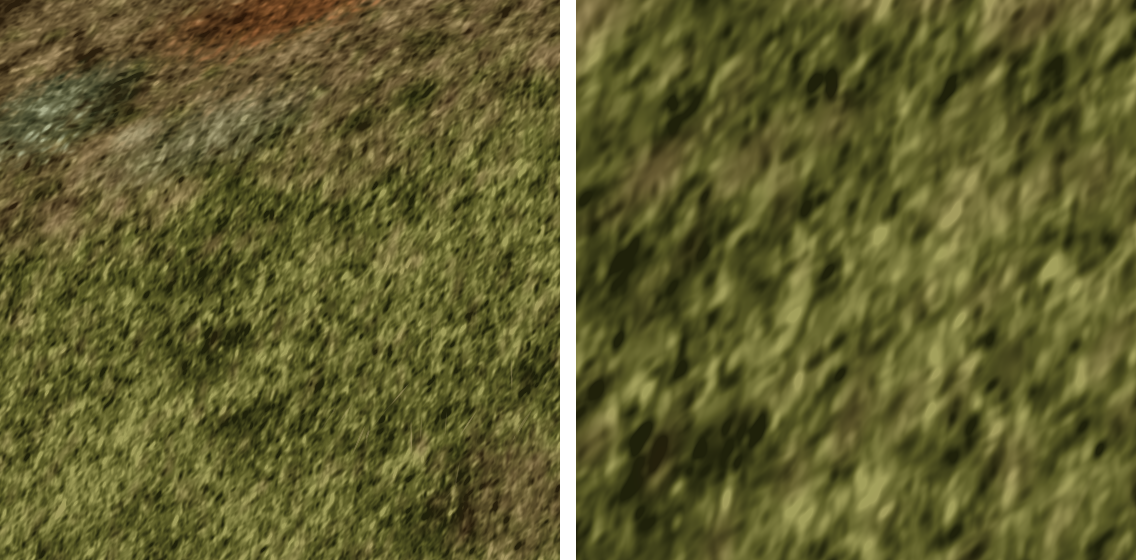
Left: the whole. Right: its middle third, enlarged.
Write a WebGL 1 fragment shader that draws this texture.

```glsl
precision highp float;
// A grassy hillside in low sun: leaning blades below, dry straw and a pale shrub above.
// Cellular layers scatter soft, oriented strokes; their sum is a light level that is
// looked up in green, straw and shrub colour ramps, with soft shadowed hollows.

uniform vec2 u_resolution;

#define SLOPE 0.38        // angle of the hillside bands, radians
#define BLADE_LEAN 1.08   // angle of the grass blades
#define STRAW_LEAN 0.55   // angle of the flattened dry grass
#define BLADE_FREQ 56.0
#define FINE_FREQ 108.0
#define TUFT_FREQ 29.0
#define CLUMP_FREQ 12.0
#define FIELD_FREQ 4.5
#define CONTRAST 1.0
#define BRIGHTNESS 0.51

vec3 hash3(vec2 cell) {
  vec3 q = fract(cell.xyx * vec3(0.1031, 0.1030, 0.0973));
  q += dot(q, q.yxz + 33.33);
  return fract((q.xxy + q.yzz) * q.zyx);
}

vec2 turn(vec2 p, float angle) {
  float c = cos(angle), s = sin(angle);
  return vec2(c * p.x + s * p.y, c * p.y - s * p.x);
}

// Cellular noise: two soft elongated strokes of random tone per cell, mean zero.
float strokes(vec2 p, float freq, float angle, float width, float seed) {
  p = p * freq + seed;
  vec2 home = floor(p);
  float sum = 0.0;
  for (int j = -1; j <= 1; j++) {
    for (int i = -1; i <= 1; i++) {
      vec2 cell = home + vec2(float(i), float(j));
      for (int k = 0; k < 2; k++) {
        vec3 h = hash3(cell + 57.3 * float(k) + seed);
        float jitter = (fract(h.z * 17.0) - 0.5) * 0.8;
        vec2 d = turn(p - cell - h.xy, angle + jitter) / vec2(0.98, width);
        float body = max(1.0 - dot(d, d), 0.0);
        sum += (2.0 * h.z - 1.0) * body * body;
      }
    }
  }
  return sum;
}

// Soft ellipse lying along the slope: 1 inside, 0 outside.
float softPatch(vec2 p, vec2 centre, vec2 radius) {
  return 1.0 - smoothstep(0.2, 1.0, length(turn(p - centre, SLOPE) / radius));
}

vec3 ramp(float t, vec3 dark, vec3 mid, vec3 light) {
  return t < 0.5 ? mix(dark, mid, 2.0 * t) : mix(mid, light, 2.0 * t - 1.0);
}

void main() {
  vec2 p = gl_FragCoord.xy / u_resolution;

  // Broad structure: fields and clumps stretched along the slope
  float field = strokes(p, FIELD_FREQ, SLOPE, 0.45, 3.0);
  float clump = strokes(p, CLUMP_FREQ, SLOPE + 0.1, 0.38, 11.0);
  float height = p.y - 0.3 * p.x;
  float straw = smoothstep(0.38, 0.76, height + 0.11 * field + 0.09 * clump);
  float lean = mix(BLADE_LEAN, STRAW_LEAN, smoothstep(0.45, 0.8, height));

  // Blades at three sizes, and a separate layer for hue
  float tuft = strokes(p, TUFT_FREQ, lean, 0.27, 23.0);
  float blade = strokes(p, BLADE_FREQ, lean, 0.33, 37.0);
  float fine = strokes(p, FINE_FREQ, lean, 0.42, 51.0);
  float hue = strokes(p, TUFT_FREQ, lean, 0.5, 71.0);

  // Ragged patches: shadowed hollows, shrub, rust and dry ground
  vec2 w = p + 0.022 * vec2(clump + tuft, field + blade);
  float shade = softPatch(w, vec2(0.37, 0.385), vec2(0.13, 0.075));
  shade += 0.7 * softPatch(w, vec2(0.43, 0.26), vec2(0.12, 0.04));
  shade += softPatch(w, vec2(0.98, 0.35), vec2(0.12, 0.07));
  shade += softPatch(w, vec2(0.79, 0.07), vec2(0.12, 0.07));
  shade += 0.8 * softPatch(w, vec2(0.0, 0.42), vec2(0.09, 0.07));
  shade += 0.6 * softPatch(w, vec2(0.05, 0.61), vec2(0.17, 0.05));
  shade += 1.3 * softPatch(w, vec2(0.0, 0.99), vec2(0.12, 0.05));
  shade += softPatch(w, vec2(0.02, 0.885), vec2(0.09, 0.035));
  shade += 0.8 * softPatch(w, vec2(0.24, 0.815), vec2(0.13, 0.03));
  float shrub = softPatch(w, vec2(0.08, 0.785), vec2(0.24, 0.08));
  shrub = max(shrub, 0.55 * softPatch(w, vec2(0.38, 0.76), vec2(0.28, 0.08)));
  float rust = softPatch(w, vec2(0.52, 1.0), vec2(0.36, 0.09));
  straw = max(straw, 0.7 * softPatch(w, vec2(0.92, 0.1), vec2(0.22, 0.18)));
  straw = clamp(straw + 0.28 * hue, 0.0, 1.0);

  // Light level, calmer on the flattened straw
  float detail = 0.25 * tuft + 0.38 * blade + 0.22 * fine;
  float light = BRIGHTNESS + CONTRAST * (detail * mix(1.0, 0.8, straw)
              + 0.20 * clump + 0.10 * field);
  light += 0.12 * shrub - 0.33 * shade - 0.10 * rust;
  light = clamp(light, 0.0, 1.0);

  // Colour ramps
  vec3 grass = ramp(light, vec3(0.12, 0.13, 0.04), vec3(0.36, 0.365, 0.15),
                    vec3(0.64, 0.63, 0.36));
  vec3 dry = ramp(light, vec3(0.17, 0.12, 0.05), vec3(0.42, 0.35, 0.21),
                  vec3(0.66, 0.57, 0.40));
  vec3 leaf = ramp(light, vec3(0.15, 0.17, 0.09), vec3(0.37, 0.38, 0.25),
                   vec3(0.67, 0.69, 0.55));
  vec3 color = mix(grass, dry, straw);
  color = mix(color, leaf, shrub);
  color = mix(color, color * vec3(1.02, 0.76, 0.62), rust);

  // Pale dry stalks among the lower blades
  float stalk = smoothstep(0.4, 0.85, strokes(p, 17.0, BLADE_LEAN + 0.15, 0.07, 89.0));
  stalk *= softPatch(p, vec2(0.78, 0.27), vec2(0.3, 0.2));
  color = mix(color, vec3(0.66, 0.60, 0.42), 0.65 * stalk);

  gl_FragColor = vec4(color, 1.0);
}
```
